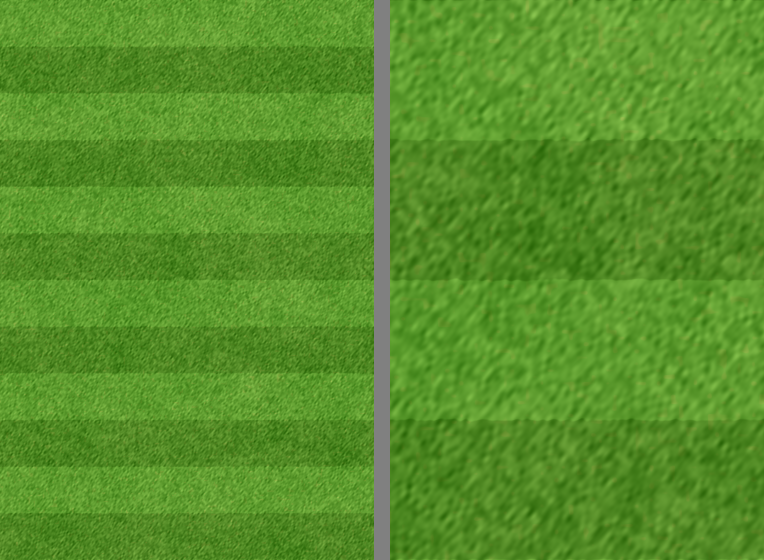
Left, the full canvas; right, a detail of the centre.
Write a WebGL 2 fragment shader that draws this texture.

```glsl
#version 300 es
precision highp float;
// Mown lawn: twelve level stripes of light and dark turf with fine blades and soft patches.
uniform vec2 u_resolution;
out vec4 fragColor;

float hash(vec2 p) {
  vec3 q = fract(vec3(p.xyx) * 0.1031);
  q += dot(q, q.yzx + 33.33);
  return fract((q.x + q.y) * q.z);
}

float noise(vec2 p) {
  vec2 cell = floor(p), f = fract(p);
  f = f * f * (3.0 - 2.0 * f);
  return mix(mix(hash(cell), hash(cell + vec2(1, 0)), f.x),
             mix(hash(cell + vec2(0, 1)), hash(cell + vec2(1, 1)), f.x), f.y);
}

// Sum of octaves, centred on zero
float fbm(vec2 p) {
  float sum = 0.0, amplitude = 0.5;
  for (int i = 0; i < 4; i++) {
    sum += amplitude * (noise(p) - 0.5);
    p = mat2(1.6, 1.2, -1.2, 1.6) * p + 17.3;
    amplitude *= 0.55;
  }
  return sum;
}

// Short blades leaning two ways, shaded by the difference across each blade
float blades(vec2 p) {
  vec2 leanRight = mat2(0.8, 0.6, -0.6, 0.8) * p * vec2(1.0, 1.0);
  vec2 leanLeft = mat2(0.7, -0.7, 0.7, 0.7) * p + 91.0;
  float a = noise(leanRight * vec2(330, 190)) - noise((leanRight + vec2(0.002, 0.001)) * vec2(330, 190));
  float b = noise(leanLeft * vec2(210, 340)) - 0.5;
  return 0.5 * a + 0.7 * b;
}

void main() {
  vec2 p = gl_FragCoord.xy / u_resolution.y;
  float grain = blades(p + 1.0);
  float patches = fbm(p * 13.0 + 5.0);
  float tufts = fbm(p * 55.0 + 40.0);

  // Six pairs of stripes, dark at the bottom, with slightly ragged edges
  float edge = 0.25 - abs(fract(p.y * 6.0 - 0.25) - 0.5) + 0.012 * grain;
  float aa = 4.0 / u_resolution.y + 0.002;
  float light = smoothstep(-aa, aa, edge);
  vec3 color = mix(vec3(0.305, 0.53, 0.133), vec3(0.372, 0.614, 0.185), light);

  // Blade shading, tufts and broad worn patches
  color += vec3(0.21, 0.2, 0.16) * grain;
  color += vec3(0.09, 0.075, 0.06) * tufts;
  color += vec3(0.1, 0.06, 0.07) * patches;

  // Scattered dry blades
  float dry = smoothstep(0.74, 0.95, noise(p * vec2(230, 260) + 300.0));
  color = mix(color, color * vec3(1.22, 1.0, 1.12), dry * 0.7);

  fragColor = vec4(clamp(color, 0.0, 1.0), 1.0);
}
```
